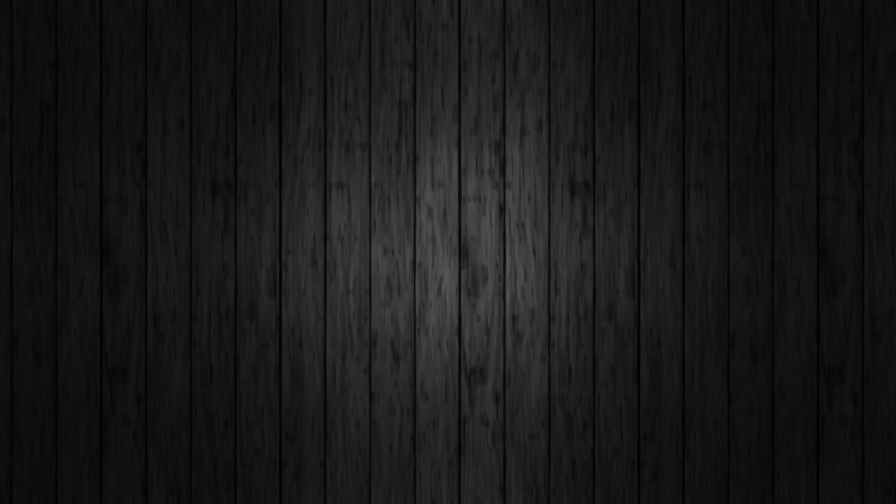
This texture is drawn by a Shadertoy shader. Its source:

```glsl
// Dark charcoal wooden planks, upright, with fine grain and a soft central glow.

#define PLANKS 20.0       // planks across the canvas
#define KINDS 8.0         // distinct boards before they recur
#define OFFSET 0.26       // first seam, in plank widths
#define SEAM_WIDTH 0.030  // half width of a seam, in plank widths
#define GRAIN 0.42        // contrast of the grain
#define AMBIENT 0.048     // brightness far from the glow
#define GLOW 0.215        // brightness added at the centre
#define FALLOFF vec2(2.4, 1.0)
#define TINT vec3(1.0, 1.0, 1.005)

const float PI = 3.14159265;

float hash(vec3 p) {
    p = fract(p * vec3(0.1031, 0.1030, 0.0973));
    p += dot(p, p.yzx + 33.33);
    return fract((p.x + p.y) * p.z);
}

// Value noise over one board; cells.y is whole, so it wraps vertically.
float boardNoise(vec2 uv, vec2 cells, float seed) {
    vec2 p = uv * cells;
    vec2 i = floor(p);
    vec2 f = p - i;
    f = f * f * (3.0 - 2.0 * f);
    float y0 = mod(i.y, cells.y);
    float y1 = mod(i.y + 1.0, cells.y);
    float x = i.x + 20.0;
    float low = mix(hash(vec3(x, y0, seed)), hash(vec3(x + 1.0, y0, seed)), f.x);
    float high = mix(hash(vec3(x, y1, seed)), hash(vec3(x + 1.0, y1, seed)), f.x);
    return mix(low, high, f.y);
}

// Relative brightness of the wood, about 1 on average.
float woodTone(vec2 uv, float seed) {
    float figured = hash(vec3(seed, 5.0, 71.0));
    float bend = boardNoise(uv, vec2(1.5, 5.0), seed + 11.0) - 0.5;
    vec2 bent = uv + vec2(bend * 0.25, 0.0);

    // Long fibres, coarse to fine
    float fibres = 0.40 * boardNoise(bent, vec2(9.0, 7.0), seed + 23.0)
                 + 0.35 * boardNoise(bent, vec2(17.0, 16.0), seed + 37.0)
                 + 0.25 * boardNoise(uv, vec2(26.0, 44.0), seed + 41.0);
    float tone = 1.0 + GRAIN * 2.0 * (fibres - 0.5);

    // Arched growth rings
    float arch = boardNoise(uv, vec2(2.0, 4.0), seed + 53.0);
    float rings = sin(2.0 * PI * (uv.x * 3.0 + arch * 5.0));
    tone += 0.07 * figured * rings;

    // Short dark pores and worn flecks
    float pores = boardNoise(bent, vec2(15.0, 38.0), seed + 67.0);
    tone -= 0.28 * smoothstep(0.68, 0.92, pores);
    float flecks = boardNoise(bent, vec2(6.0, 24.0), seed + 83.0);
    float wornArea = smoothstep(0.4, 0.7, boardNoise(uv, vec2(2.0, 5.0), seed + 97.0));
    tone -= 0.38 * figured * wornArea * smoothstep(0.60, 0.85, flecks);

    // Broad stains and a shade for each board
    tone += 0.14 * (boardNoise(uv, vec2(2.0, 6.0), seed + 101.0) - 0.5);
    return tone * mix(0.93, 1.10, hash(vec3(seed, 9.0, 17.0)));
}

void mainImage(out vec4 fragColor, in vec2 fragCoord) {
    vec2 uv = fragCoord / iResolution.xy;
    float across = uv.x * PLANKS - OFFSET;
    float board = mod(mod(floor(across), PLANKS), KINDS);
    float seam = mod(mod(floor(across + 0.5), PLANKS), KINDS);
    float local = fract(across);
    float tone = woodTone(vec2(local, uv.y), board * 7.0 + 3.0);

    // Seams of varied depth, with slightly ragged edges
    float fromSeam = min(local, 1.0 - local);
    float depth = hash(vec3(seam, 31.0, 13.0));
    float ragged = boardNoise(vec2(0.0, uv.y), vec2(1.0, 36.0), seam + 131.0) - 0.5;
    float halfWidth = SEAM_WIDTH * (mix(0.7, 1.2, depth) + 0.5 * ragged);
    float blur = 0.75 * PLANKS / iResolution.x;
    float groove = 1.0 - smoothstep(halfWidth - blur, halfWidth + blur, fromSeam);
    tone *= 1.0 - 0.25 * exp(-fromSeam * 16.0);
    tone += 0.10 * smoothstep(0.03, 0.06, local) * (1.0 - smoothstep(0.06, 0.11, local));
    tone *= 1.0 - mix(0.60, 0.90, depth) * groove;

    // Periodic glow, level at the canvas borders
    vec2 away = sin(PI * (uv - 0.5));
    float light = AMBIENT + GLOW * exp(-dot(FALLOFF, away * away));

    fragColor = vec4(TINT * light * max(tone, 0.0), 1.0);
}
```
